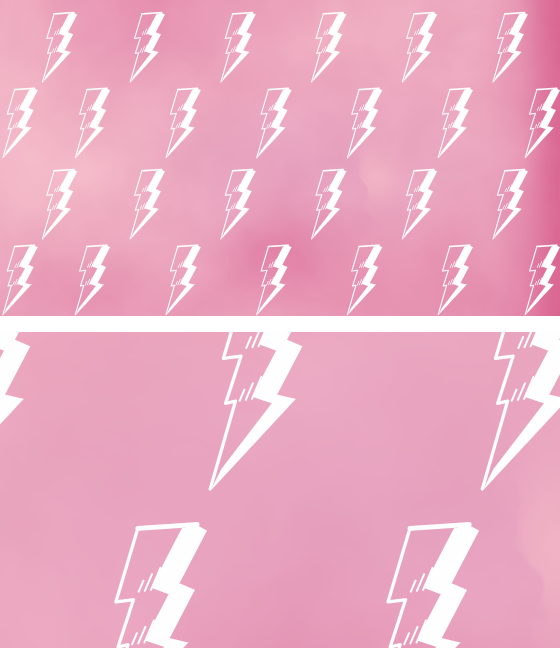
Top: the whole. Bottom: its middle third, enlarged.
This pattern is drawn by a Shadertoy shader. Its source:

```glsl
const int CORNERS = 13;
const int BENDS = 7;

vec2 hashGradient(vec2 cell) {
    float angle = 6.2832 * fract(sin(dot(cell, vec2(127.1, 311.7))) * 43758.5);
    return vec2(cos(angle), sin(angle));
}

float gradientNoise(vec2 p) {
    vec2 i = floor(p), f = fract(p);
    vec2 u = f * f * f * (f * (f * 6.0 - 15.0) + 10.0);
    vec2 e = vec2(0.0, 1.0);
    float low = mix(dot(hashGradient(i), f), dot(hashGradient(i + e.yx), f - e.yx), u.x);
    float high = mix(dot(hashGradient(i + e), f - e), dot(hashGradient(i + 1.0), f - 1.0), u.x);
    return mix(low, high, u.y);
}

float fbm(vec2 p) {
    float sum = 0.0, amplitude = 0.6;
    for (int i = 0; i < 5; i++) {
        sum += amplitude * gradientNoise(p);
        p = mat2(1.6, 1.2, -1.2, 1.6) * p + 3.7;
        amplitude *= 0.5;
    }
    return sum;
}

float glow(vec2 p, vec2 center, vec2 radius) {
    vec2 d = (p - center) / radius;
    return exp(-dot(d, d));
}

float segmentDistance(vec2 p, vec2 a, vec2 b) {
    vec2 ab = b - a;
    return length(p - a - ab * clamp(dot(p - a, ab) / dot(ab, ab), 0.0, 1.0));
}

// Solid right-hand side of the bolt, as a signed polygon distance
float shadeDistance(vec2 p) {
    vec2 v[CORNERS] = vec2[CORNERS](
        vec2(43, 1), vec2(48.5, 4), vec2(36, 28), vec2(43, 31), vec2(31.5, 53),
        vec2(40, 55), vec2(1, 97), vec2(6, 87), vec2(29, 57), vec2(20, 54),
        vec2(31, 33), vec2(23, 30), vec2(37, 3));
    float d = 1e5, side = 1.0;
    for (int i = 0; i < CORNERS; i++) {
        vec2 a = v[i], b = v[(i + 1) % CORNERS];
        d = min(d, segmentDistance(p, a, b));
        if ((a.y > p.y) != (b.y > p.y) &&
            p.x < a.x + (b.x - a.x) * (p.y - a.y) / (b.y - a.y)) side = -side;
    }
    return side * d;
}

float boltDistance(vec2 p) {
    float d = shadeDistance(p);

    // Thin outline, heavier along the top
    vec2 v[BENDS] = vec2[BENDS](
        vec2(44, 1.2), vec2(17, 3), vec2(7, 36.5), vec2(15, 35.5),
        vec2(8, 57), vec2(12.5, 56), vec2(1, 96));
    for (int i = 0; i < BENDS - 1; i++) {
        d = min(d, segmentDistance(p, v[i], v[i + 1]) - (i == 0 ? 1.1 : 0.75));
    }

    // Hatching beside both steps
    for (int i = 0; i < 6; i++) {
        float k = float(i % 3);
        vec2 foot = (i < 3 ? vec2(23, 31) : vec2(20, 55)) - vec2(2.8 * k, -0.4 * k);
        d = min(d, segmentDistance(p, foot, foot + vec2(0.43, -1.0) * (10.0 - 2.5 * k)) - 0.45);
    }
    return d;
}

vec3 cloudySky(vec2 q) {
    vec2 w = q + 0.16 * vec2(fbm(q * 2.5), fbm(q * 2.5 + 7.0));
    vec3 color = vec3(0.925, 0.655, 0.745);

    // Pale clouds on the left, lilac haze near the middle
    float pale = 0.7 * glow(w, vec2(0.14, 0.52), vec2(0.32, 0.25))
               + 0.5 * glow(w, vec2(0.0, 0.12), vec2(0.25, 0.3))
               + 0.3 * glow(w, vec2(1.1, 0.1), vec2(0.3, 0.15));
    color = mix(color, vec3(0.96, 0.74, 0.79), min(pale, 1.0));
    color = mix(color, vec3(0.90, 0.64, 0.76), 0.75 * glow(w, vec2(1.0, 0.55), vec2(0.4, 0.2)));

    // Deep rose patches and right edge
    float deep = 0.65 * glow(w, vec2(0.9, 0.8), vec2(0.2, 0.16))
               + 0.45 * glow(w, vec2(0.5, 0.0), vec2(0.35, 0.2))
               + 0.45 * glow(w, vec2(1.4, 0.95), vec2(0.45, 0.2))
               + 0.35 * glow(w, vec2(0.35, 1.0), vec2(0.35, 0.18))
               + 0.65 * smoothstep(1.5, 1.76, q.x + 0.3 * (w.x - q.x));
    color = mix(color, vec3(0.87, 0.46, 0.62), min(deep, 1.0));
    color = mix(color, vec3(0.84, 0.36, 0.54), 0.7 * smoothstep(1.64, 1.79, q.x));

    // Billowing cloud edge
    float edge = w.x - 1.13 - 0.35 * (q.y - 0.5) + 0.06 * fbm(q * 14.0);
    color = mix(color, vec3(0.95, 0.71, 0.77),
        0.75 * smoothstep(0.0, 0.02, edge) * glow(q, vec2(1.19, 0.56), vec2(0.07, 0.09)));
    return color + 0.045 * fbm(w * 5.0) * vec3(0.5, 1.0, 0.8);
}

void mainImage(out vec4 fragColor, in vec2 fragCoord) {
    // Canvas is 432 units high, with y pointing down
    float unitsPerPixel = 432.0 / iResolution.y;
    vec2 p = vec2(fragCoord.x, iResolution.y - fragCoord.y) * unitsPerPixel;

    // Staggered rows of six and seven, the end bolts pulled inside the canvas
    float row = clamp(floor((p.y - 9.0) / 107.0), 0.0, 3.0);
    bool odd = mod(row, 2.0) > 0.5;
    float top = 16.0 + 214.5 * floor(row / 2.0) + (odd ? 103.5 : 0.0);
    float start = odd ? -22.0 : 53.0;
    float left = start + 124.0 * floor((p.x - 24.0 - start) / 124.0 + 0.5);
    left = odd ? clamp(left, 3.0, 717.0) : clamp(left, 57.0, 673.0);

    float bolt = clamp(0.5 - boltDistance(p - vec2(left, top)) / unitsPerPixel, 0.0, 1.0);
    fragColor = vec4(mix(cloudySky(p / 432.0), vec3(0.995), bolt), 1.0);
}
```
